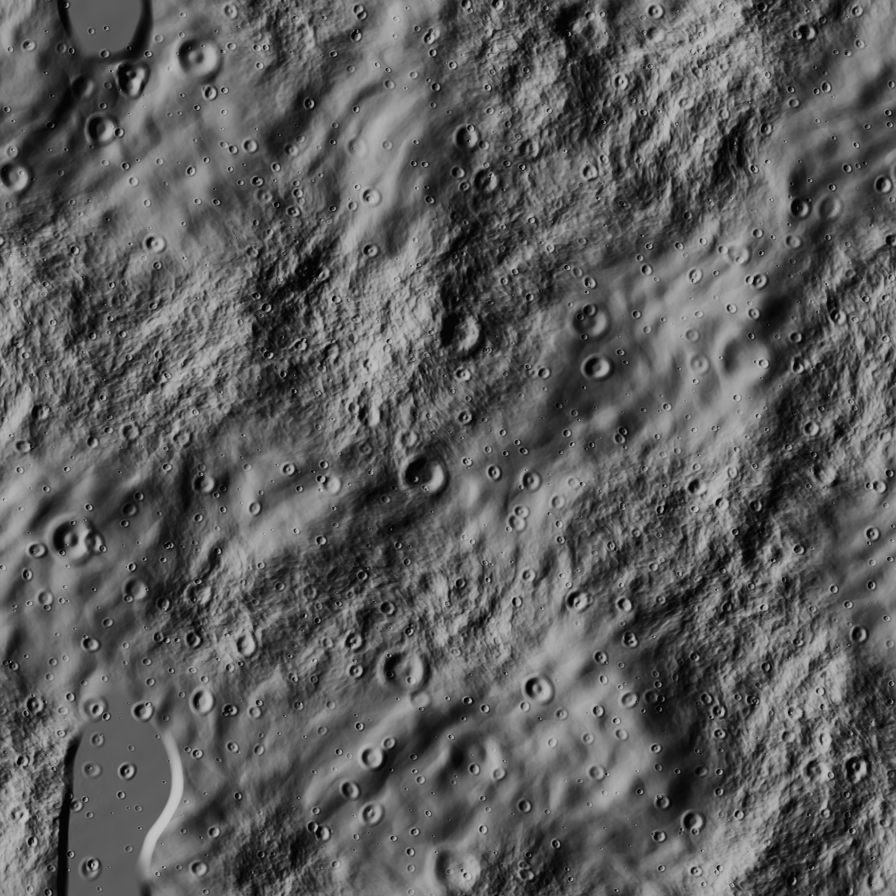
Write a Shadertoy shader that draws this texture.

```glsl
// Cratered grey highlands under a low light from the upper left.
// A wrapping height field (gradient noise, furrows, plains, crater layers)
// is shaded by its slope along the light direction, so the tile repeats.

vec3 hash3(vec2 cell, float seed) {
    uvec3 v = uvec3(ivec3(vec3(cell, seed)));
    v = v * 1664525u + 1013904223u;
    v.x += v.y * v.z; v.y += v.z * v.x; v.z += v.x * v.y;
    v ^= v >> 16u;
    v.x += v.y * v.z; v.y += v.z * v.x; v.z += v.x * v.y;
    return vec3(v >> 16u) / 65535.0;
}

float cornerRamp(vec2 cell, vec2 corner, vec2 f, vec2 freq, float seed) {
    float angle = 6.28318 * hash3(mod(cell + corner, freq), seed).x;
    return dot(vec2(cos(angle), sin(angle)), f - corner);
}

// Gradient noise with a whole number of cells per canvas
float noise(vec2 p, vec2 freq, float seed) {
    vec2 q = p * freq, cell = floor(q), f = q - cell;
    vec2 u = f * f * f * (f * (f * 6.0 - 15.0) + 10.0);
    float a = cornerRamp(cell, vec2(0, 0), f, freq, seed);
    float b = cornerRamp(cell, vec2(1, 0), f, freq, seed);
    float c = cornerRamp(cell, vec2(0, 1), f, freq, seed);
    float d = cornerRamp(cell, vec2(1, 1), f, freq, seed);
    return mix(mix(a, b, u.x), mix(c, d, u.x), u.y);
}

// At most one crater per grid cell, kept wholly inside its cell
float craters(vec2 p, float count, float density, float seed) {
    vec2 q = p * count + hash3(vec2(7), seed).xy;
    vec2 cell = mod(floor(q), count);
    vec3 place = hash3(cell, seed);
    vec3 kind = hash3(cell, seed + 50.0);
    if (kind.x > density) return 0.0;
    float radius = mix(0.07, 0.21, place.z * place.z);
    vec2 centre = 0.5 + (place.xy - 0.5) * (1.0 - 3.1 * radius);
    float d = length(fract(q) - centre) / radius;
    float bowl = smoothstep(0.3, 1.0, d) - 1.0;
    float rim = 0.35 * exp(-9.0 * (d - 1.0) * (d - 1.0));
    float peak = 0.4 * step(0.65, kind.z) * exp(-14.0 * d * d);
    float fade = 1.0 - smoothstep(1.15, 1.55, d);
    return mix(0.2, 0.6, kind.y) * radius / count * (bowl + rim + peak) * fade;
}

float height(vec2 p) {
    // Warped coordinates: fine for crater rims, broad for the land
    vec2 fine = p + 0.005 * vec2(noise(p, vec2(23), 1.0), noise(p, vec2(23), 2.0));
    vec2 land = fine + 0.03 * vec2(noise(p, vec2(5), 3.0), noise(p, vec2(5), 4.0));

    float rough = mix(0.15, 1.25, smoothstep(-0.2, 0.25, noise(land, vec2(4), 5.0)));
    float plain = smoothstep(0.36, 0.42, noise(land, vec2(4), 6.0));

    // Lumpy octaves of equal slope; the finest ones follow the rough patches
    float h = 0.0, freq = 5.0;
    for (int i = 0; i < 7; i++) {
        float n = noise(land, vec2(freq), 10.0 + float(i));
        float lump = mix(n, sqrt(n * n + 0.002), i > 0 ? 0.4 : 0.0);
        h += 0.34 * lump / freq * (i > 3 ? rough : 1.0);
        freq = floor(freq * 1.9);
    }

    // Slanted furrows, sheared by one whole canvas so that they wrap
    h += 0.22 / 24.0 * noise(vec2(land.x - land.y, land.y), vec2(24, 7), 20.0);

    // Level plains, then craters from large to tiny
    h = mix(h, 0.0, 0.95 * plain);
    h += craters(fine, 5.0, 0.4, 30.0);
    h += craters(fine, 9.0, 0.4, 31.0);
    h += craters(fine, 16.0, 0.5, 32.0);
    h += craters(fine, 27.0, 0.5, 33.0);
    h += craters(fine, 47.0, 0.4, 34.0);
    return h;
}

void mainImage(out vec4 fragColor, in vec2 fragCoord) {
    vec2 p = fragCoord / iResolution.xy;

    // Slope along the light, softly limited towards black and pale grey
    vec2 light = 0.001 * vec2(0.96, -0.28);
    float slope = (height(p + light) - height(p - light)) / 0.002;
    float grey = 0.36 + 0.42 * slope / sqrt(1.0 + slope * slope);
    fragColor = vec4(vec3(clamp(grey, 0.02, 1.0)), 1.0);
}
```
